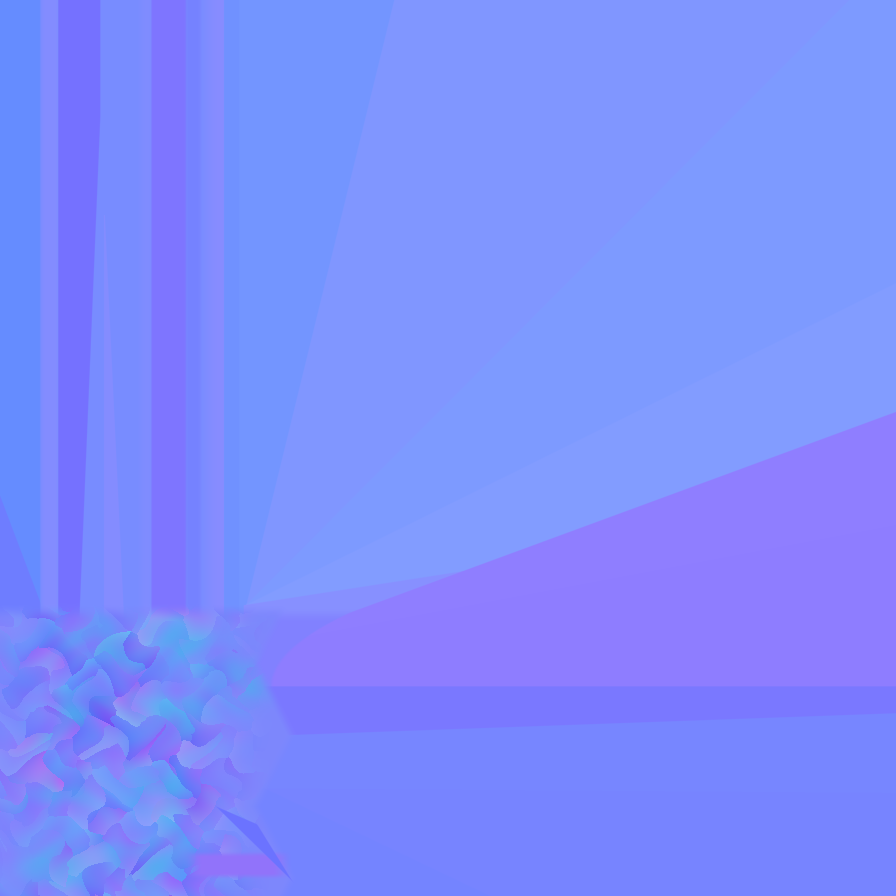
Reproduce this texture map procedurally as a WebGL 1 fragment shader.

```glsl
precision highp float;
uniform vec2 u_resolution;

// Fan and horizon colours
const vec3 SKY_EDGE = vec3(0.45, 0.585, 1.0);
const vec3 SKY_HIGH = vec3(0.50, 0.59, 1.0);
const vec3 SKY_MID = vec3(0.49, 0.605, 1.0);
const vec3 SKY_LOW = vec3(0.51, 0.61, 1.0);
const vec3 SKY_BASE = vec3(0.53, 0.565, 1.0);
const vec3 VIOLET = vec3(0.555, 0.49, 1.0);
const vec3 INDIGO = vec3(0.48, 0.47, 1.0);
const vec3 FLOOR_BLUE = vec3(0.465, 0.525, 1.0);

// Streak colours
const vec3 STREAK_BLUE = vec3(0.395, 0.55, 1.0);
const vec3 STREAK_MID = vec3(0.47, 0.55, 1.0);
const vec3 STREAK_PALE = vec3(0.53, 0.55, 1.0);
const vec3 STREAK_DARK = vec3(0.46, 0.445, 1.0);
const vec3 STREAK_VIOLET = vec3(0.495, 0.46, 1.0);

// Faceted patch
const vec3 PATCH_BASE = vec3(0.49, 0.53, 0.99);
const vec3 PATCH_CYAN = vec3(0.27, 0.70, 0.92);
const vec3 PATCH_PINK = vec3(0.57, 0.45, 0.98);
const vec3 SHARD_BLUE = vec3(0.42, 0.45, 1.0);
const float PATCH_TOP = 0.322;
const float FACET_GRID = 34.0;
const float SPIKE_PERIOD = 0.16;
const vec2 APEX = vec2(0.275, 0.325);

float aa;

float stepAA(float edge, float x) {
  return smoothstep(edge - aa, edge + aa, x);
}

// 1 under the line through a and b, with a left of b
float below(vec2 p, vec2 a, vec2 b) {
  vec2 d = normalize(b - a);
  return stepAA(0.0, d.y * (p.x - a.x) - d.x * (p.y - a.y));
}

float band(float x, float lo, float hi, float soft) {
  return smoothstep(lo - soft, lo + soft, x) * (1.0 - smoothstep(hi - soft, hi + soft, x));
}

vec2 hash2(vec2 p) {
  return fract(sin(vec2(dot(p, vec2(127.1, 311.7)), dot(p, vec2(269.5, 183.3)))) * 4375.85);
}

// Broad flat wedges fanning out to the right
vec3 fan(vec2 p) {
  vec3 c = mix(SKY_EDGE, SKY_HIGH, below(p, APEX, vec2(0.44, 1.0)));
  c = mix(c, SKY_MID, below(p, APEX, vec2(0.948, 1.0)));
  c = mix(c, SKY_LOW, below(p, APEX, vec2(1.0, 0.684)));
  c = mix(c, SKY_BASE, below(p, APEX, vec2(0.488, 0.358)));
  c = mix(c, vec3(0.505, 0.505, 1.0), 1.0 - smoothstep(0.305, 0.322, p.y));
  float t = (p.y - 0.234) / 0.082;
  float curve = p.y < 0.316 ? 0.303 + 0.087 * t * t : 0.39 + (p.y - 0.316) * 2.72;
  vec3 violet = mix(VIOLET + vec3(0.006, 0.005, 0.0), VIOLET, below(p, vec2(0.31, 0.284), vec2(1.0, 0.414)));
  c = mix(c, violet, stepAA(0.0, (p.x - curve) * 0.345));
  c = mix(c, INDIGO, 1.0 - stepAA(0.234, p.y));
  c = mix(c, FLOOR_BLUE, below(p, vec2(0.332, 0.18), vec2(1.0, 0.204)));
  c.g -= 0.008 * below(p, vec2(0.3, 0.12), vec2(1.0, 0.115));
  return c - vec3(0.01, 0.0, 0.0) * below(p, vec2(0.306, 0.115), vec2(0.547, 0.0));
}

// Vertical streaks with a few slanted sides
vec3 streaks(vec2 p) {
  float x = p.x;
  vec3 c = mix(STREAK_BLUE, STREAK_MID, stepAA(0.045, x));
  c = mix(c, vec3(0.43, 0.49, 1.0), below(p, vec2(0.0, 0.447), vec2(0.048, 0.32)) * (1.0 - stepAA(0.045, x)));
  c = mix(c, STREAK_PALE, 0.75 * band(x, 0.047, 0.065, 0.004));
  float drop = clamp((0.87 - p.y) / 0.55, 0.0, 1.0);
  c = mix(c, STREAK_DARK, band(x, 0.065, 0.112 - 0.023 * drop, aa));
  float wedge = clamp((0.76 - p.y) / 0.44, 0.0, 1.0);
  c = mix(c, STREAK_PALE, 0.8 * band(x, 0.116, 0.117 + 0.021 * wedge, aa) * step(0.001, wedge));
  c = mix(c, STREAK_PALE, 0.5 * band(x, 0.158, 0.17, 0.006));
  c = mix(c, STREAK_VIOLET, band(x, 0.169, 0.208, 0.0015));
  c = mix(c, vec3(0.46, 0.51, 1.0), band(x, 0.208, 0.224, 0.003));
  c = mix(c, STREAK_PALE, smoothstep(0.219, 0.245, x));
  c = mix(c, vec3(0.44, 0.57, 1.0), stepAA(0.25, x));
  return mix(c, SKY_EDGE, stepAA(0.267, x));
}

// Cellular facets over layered sines, with cyan glints
vec3 patchColour(vec2 p) {
  vec2 warp = 0.35 * sin(p.yx * 95.0 + sin(p * 61.0));
  vec2 q = p * FACET_GRID + warp;
  vec2 offset = vec2(0.0), id = vec2(0.0);
  float nearest = 9.0;
  for (int j = -1; j <= 1; j++) {
    for (int i = -1; i <= 1; i++) {
      vec2 cell = floor(q) + vec2(float(i), float(j));
      vec2 d = cell + hash2(cell) - q;
      float dist = abs(d.x) + abs(d.y);
      if (dist < nearest) { nearest = dist; offset = d; id = cell; }
    }
  }
  vec2 tilt = hash2(id + 17.0) - 0.5;
  float wave = sin(p.x * 83.0 + 2.0 * sin(p.y * 57.0)) * sin(p.y * 91.0 + 2.0 * sin(p.x * 49.0));
  float relief = 1.0 - smoothstep(0.2, 0.31, p.x);
  relief *= 0.45 + 0.55 * smoothstep(0.0, 0.06, p.x);
  vec2 slope = tilt * 0.14 + offset * tilt.yx * 0.3 + wave * vec2(-0.03, 0.035);
  vec3 c = PATCH_BASE + vec3(slope, -0.15 * abs(tilt.x * tilt.y)) * relief;
  float glint = 0.0;
  for (int k = 0; k < 9; k++) {
    float row = floor(float(k) / 2.0);
    float side = mod(float(k), 2.0);
    vec2 at = vec2(0.058 + 0.105 * side + 0.014 * row, 0.035 + 0.083 * row);
    if (k == 8) at = vec2(0.275, 0.242);
    vec2 r = (p - at + 0.008 * tilt) / vec2(0.034, 0.026);
    glint += exp(-dot(r, r));
  }
  return mix(c, PATCH_CYAN, clamp(glint * (0.38 + 0.5 * tilt.y + 0.2 * wave), 0.0, 0.8));
}

void main() {
  vec2 p = gl_FragCoord.xy / u_resolution;
  aa = 0.8 / u_resolution.y;
  vec3 c = mix(streaks(p), fan(p), stepAA(APEX.x, p.x + 0.003));

  // Patch with a spiked right side
  float spike = abs(fract((p.y - 0.02) / SPIKE_PERIOD) - 0.5) * 2.0;
  float inside = 1.0 - smoothstep(-0.012, 0.003, p.x - 0.29 - 0.04 * spike);
  inside *= 1.0 - smoothstep(PATCH_TOP - 0.014, PATCH_TOP + 0.005, p.y);
  c = mix(c, patchColour(p), inside);

  // Pink strip and blue shard at the lower right corner
  float strip = band(p.x, 0.215, 0.315, 0.012) * band(p.y, 0.022, 0.047, 0.004);
  c = mix(c, PATCH_PINK, strip);
  vec2 top = vec2(0.241, 0.10), mid = vec2(0.287, 0.08), tip = vec2(0.326, 0.017);
  float shard = (1.0 - below(p, top, tip)) * below(p, top, mid) * below(p, mid, tip);
  c = mix(c, SHARD_BLUE, shard);
  gl_FragColor = vec4(c, 1.0);
}
```
